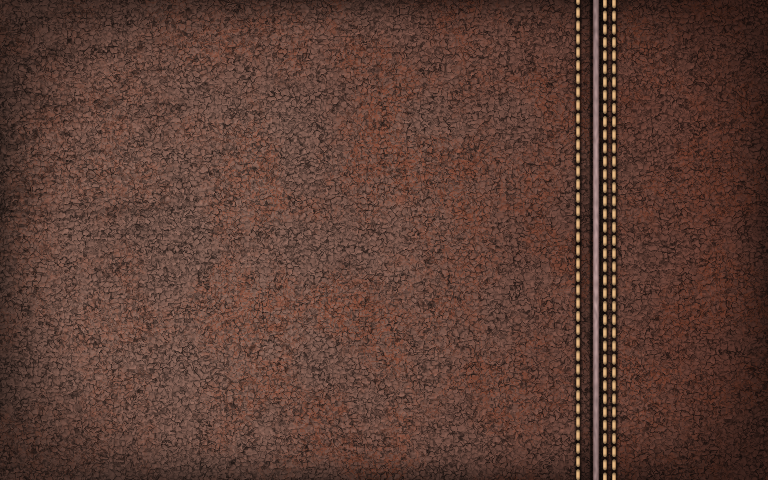
Give the GLSL for this texture, as a Shadertoy shader.

```glsl
// Dark brown grained leather with a raised piping and three rows of tan stitches.

vec2 hash2(vec2 p) {
    p = vec2(dot(p, vec2(127.1, 311.7)), dot(p, vec2(269.5, 183.3)));
    return fract(sin(p) * 43758.5);
}

float gradientNoise(vec2 p) {
    vec2 i = floor(p), f = fract(p);
    vec2 u = f * f * (3.0 - 2.0 * f);
    vec2 e = vec2(0.0, 1.0);
    float a = dot(hash2(i) * 2.0 - 1.0, f);
    float b = dot(hash2(i + e.yx) * 2.0 - 1.0, f - e.yx);
    float c = dot(hash2(i + e) * 2.0 - 1.0, f - e);
    float d = dot(hash2(i + e.yy) * 2.0 - 1.0, f - e.yy);
    return mix(mix(a, b, u.x), mix(c, d, u.x), u.y);
}

float fbm(vec2 p) {
    float sum = 0.0, amp = 0.6;
    for (int i = 0; i < 4; i++) {
        sum += amp * gradientNoise(p);
        p = mat2(1.6, 1.2, -1.2, 1.6) * p + 3.7;
        amp *= 0.55;
    }
    return sum;
}

// Thin bright lines where the noise crosses zero
float creases(vec2 p, float width) {
    return 1.0 - smoothstep(0.0, width, abs(fbm(p)));
}

// x: distance to the cell border, y: slope facing the light
vec2 grain(vec2 p) {
    vec2 cell = floor(p), f = fract(p), nearest = vec2(0.0);
    float first = 8.0, second = 8.0;
    for (int y = -1; y <= 1; y++)
    for (int x = -1; x <= 1; x++) {
        vec2 o = vec2(x, y);
        vec2 r = o + 0.1 + 0.8 * hash2(cell + o) - f;
        float d = length(r);
        if (d < first) { second = first; first = d; nearest = r; }
        else second = min(second, d);
    }
    return vec2(second - first, dot(nearest, vec2(0.6, -0.8)));
}

vec3 leather(vec2 p) {
    // Broad light, strongest left of the centre
    vec2 d = (p - vec2(0.4, 0.44)) * vec2(0.95, 1.0);
    float light = exp(-dot(d, d)) + 0.22 * fbm(p * 5.0);
    vec3 col = mix(vec3(0.27, 0.14, 0.11), vec3(0.435, 0.325, 0.285), clamp(light, 0.0, 1.0));

    // Rough pebbled grain with broken cracks
    vec2 warp = vec2(fbm(p * 22.0), fbm(p * 22.0 + 31.0));
    vec2 rough = vec2(gradientNoise(p * 130.0), gradientNoise(p * 130.0 + 47.0));
    vec2 g = grain(p * vec2(72.0, 82.0) + warp * 2.0 + rough * 0.7);
    float broken = smoothstep(-0.3, 0.25, fbm(p * 32.0 + 9.0));
    float crack = (1.0 - smoothstep(0.0, 0.36, g.x)) * mix(0.25, 1.0, broken);
    col *= 1.09 - 0.55 * crack - 0.22 * g.y;

    // Fine rust-coloured worn creases, denser towards the right
    float worn = smoothstep(-0.2, 0.2, fbm(p * 7.0 + 23.0)) * mix(0.5, 1.0, smoothstep(0.1, 0.8, p.x));
    float rust = max(creases(p * vec2(24.0, 30.0) + warp * 1.2, 0.05),
                     creases(p * vec2(52.0, 44.0) + 17.0, 0.07));
    float rim = smoothstep(0.12, 0.3, g.x) * (1.0 - smoothstep(0.3, 0.5, g.x)) * broken;
    rust = max(rust, 0.5 * rim) * worn;
    col = mix(col, vec3(0.52, 0.25, 0.16) * (0.65 + 0.4 * light), rust * 0.6 * (1.0 - 0.6 * crack));

    // Small dark wrinkles everywhere
    col *= 1.0 - 0.28 * creases(p * vec2(34.0, 42.0) + 61.0 + rough * 0.3, 0.05);

    // Long horizontal folds at the upper left
    float foldArea = (1.0 - smoothstep(0.1, 0.75, p.x)) * smoothstep(0.35, 0.6, p.y);
    float fold = creases(vec2(p.x * 3.5, p.y * 15.0 - p.x * 2.0) + 5.0 + warp * 0.3, 0.05);
    col *= 1.0 - 0.2 * fold * foldArea;
    float longFold = abs(p.y - 0.563 + 0.03 * p.x + 0.015 * gradientNoise(p * 9.0));
    col *= 1.0 - 0.25 * exp(-longFold * 260.0) * (1.0 - smoothstep(0.1, 0.35, p.x));

    return col * (1.0 + 0.3 * gradientNoise(p * 190.0));
}

float band(float x, float centre, float halfWidth, float soft) {
    return 1.0 - smoothstep(halfWidth - soft, halfWidth + soft, abs(x - centre));
}

void addStitches(inout vec3 col, vec2 p, float x, float phase, float px) {
    float period = 0.0275;
    vec2 q = vec2(p.x - x, (fract(p.y / period + phase) - 0.5) * period);
    float d = length(vec2(q.x, max(abs(q.y) - 0.0072, 0.0))) - 0.0042;
    col *= 1.0 - 0.65 * band(p.x, x, 0.0065, 0.004);
    float roundness = clamp(1.0 - pow(abs(q.x + 0.0008) / 0.0055, 2.0), 0.0, 1.0);
    vec3 thread = mix(vec3(0.33, 0.19, 0.1), vec3(0.9, 0.73, 0.53), roundness);
    thread *= 1.0 - 0.4 * smoothstep(0.003, 0.011, abs(q.y));
    col = mix(col, thread, 1.0 - smoothstep(-0.6 * px, 0.6 * px, d));
}

void mainImage(out vec4 fragColor, in vec2 fragCoord) {
    vec2 p = fragCoord / iResolution.y;
    vec2 uv = fragCoord / iResolution.xy;
    float px = 1.0 / iResolution.y;
    vec3 col = leather(p);

    // Vignette
    vec2 edge = uv * (1.0 - uv);
    col *= mix(0.62, 1.05, smoothstep(0.0, 0.5, pow(16.0 * edge.x * edge.y, 0.6)));

    // Shaded seam with dark grooves beside the piping
    col *= 1.0 - 0.22 * band(p.x, 1.242, 0.042, 0.012);
    col *= 1.0 - 0.7 * band(p.x, 1.232, 0.003, 0.003);
    col *= 1.0 - 0.7 * band(p.x, 1.251, 0.003, 0.003);

    // Rounded greyish piping
    float across = (p.x - 1.2415) / 0.0075;
    vec3 piping = mix(vec3(0.28, 0.19, 0.18), vec3(0.66, 0.55, 0.54), clamp(1.0 - across * across, 0.0, 1.0));
    piping *= (0.85 + 0.2 * sin(3.14 * uv.y)) * (1.0 + 0.25 * gradientNoise(p * vec2(200.0, 70.0)));
    col = mix(col, piping, band(p.x, 1.2415, 0.006, 0.6 * px));

    // Thread rows
    addStitches(col, p, 1.2045, 0.1, px);
    addStitches(col, p, 1.2605, 0.35, px);
    addStitches(col, p, 1.2795, 0.35, px);

    fragColor = vec4(clamp(col, 0.0, 1.0), 1.0);
}
```
